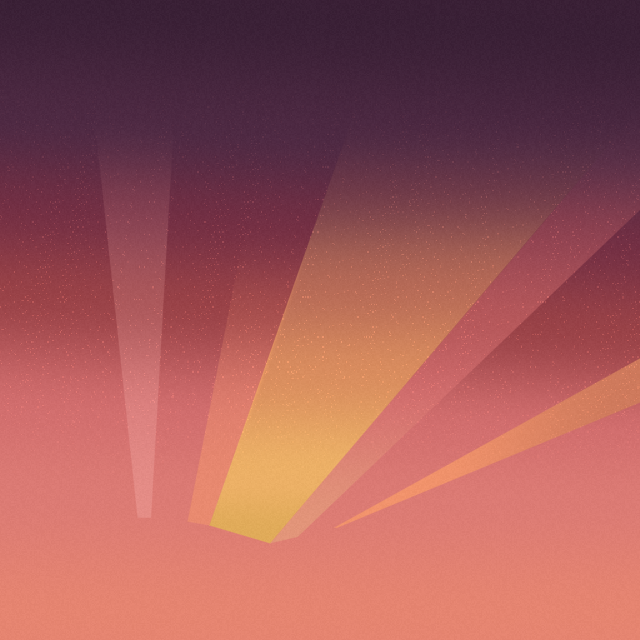
Write a WebGL 1 fragment shader that draws this background.

```glsl
precision highp float;

uniform vec2 u_resolution;

float hash(vec2 p) {
  return fract(sin(dot(p, vec2(12.9898, 78.233))) * 43758.5453);
}

// Signed distance to the line a-b, positive on its left side
float leftOf(vec2 p, vec2 a, vec2 b) {
  vec2 d = normalize(b - a);
  return d.x * (p.y - a.y) - d.y * (p.x - a.x);
}

// Coverage of an open-ended ray with a base and two diverging sides
float ray(vec2 p, vec2 baseL, vec2 baseR, vec2 farL, vec2 farR) {
  float inside = min(leftOf(p, farL, baseL), leftOf(p, baseR, farR));
  inside = min(inside, leftOf(p, baseL, baseR));
  float soft = 0.8 / min(u_resolution.x, u_resolution.y);
  return smoothstep(-soft, soft, inside);
}

// Dusk gradient, from coral at the ground to plum overhead
vec3 duskSky(vec2 p) {
  float h = p.y + 0.06 * (p.x - 0.35) * smoothstep(0.1, 0.5, p.y);
  vec3 col = mix(vec3(0.90, 0.52, 0.44), vec3(0.86, 0.48, 0.455), smoothstep(0.03, 0.24, h));
  col = mix(col, vec3(0.82, 0.43, 0.43), smoothstep(0.22, 0.37, h));
  col = mix(col, vec3(0.60, 0.26, 0.28), smoothstep(0.34, 0.53, h));
  col = mix(col, vec3(0.45, 0.185, 0.265), smoothstep(0.51, 0.67, h));
  col = mix(col, vec3(0.31, 0.165, 0.265), smoothstep(0.64, 0.80, h));
  return mix(col, vec3(0.225, 0.125, 0.21), smoothstep(0.76, 1.0, h));
}

// Gold gradient of the main ray
vec3 goldLight(float y) {
  vec3 col = mix(vec3(0.88, 0.67, 0.35), vec3(0.925, 0.69, 0.40), smoothstep(0.17, 0.25, y));
  col = mix(col, vec3(0.85, 0.55, 0.37), smoothstep(0.26, 0.43, y));
  col = mix(col, vec3(0.72, 0.42, 0.34), smoothstep(0.41, 0.56, y));
  return mix(col, vec3(0.47, 0.27, 0.30), smoothstep(0.53, 0.72, y));
}

void main() {
  vec2 p = gl_FragCoord.xy / u_resolution;
  vec3 col = duskSky(p);

  // Pale ray on the left
  float pale = ray(p, vec2(0.215, 0.191), vec2(0.236, 0.191), vec2(0.146, 0.831), vec2(0.273, 0.831));
  float paleFade = mix(0.38, 0.20, smoothstep(0.2, 0.6, p.y)) * (1.0 - smoothstep(0.58, 0.83, p.y));
  col = mix(col, vec3(0.95, 0.66, 0.64), pale * paleFade);

  // Coral ray beside the gold one
  float coral = ray(p, vec2(0.293, 0.185), vec2(0.327, 0.179), vec2(0.3815, 0.635), vec2(0.547, 0.805));
  col = mix(col, vec3(0.93, 0.56, 0.43), coral * 0.75 * (1.0 - smoothstep(0.18, 0.65, p.y)));

  // Rose ray, warmest at its foot
  float rose = ray(p, vec2(0.422, 0.151), vec2(0.465, 0.161), vec2(1.0, 0.83), vec2(1.0, 0.672));
  vec3 roseLight = mix(vec3(0.89, 0.60, 0.48), vec3(0.84, 0.44, 0.44), smoothstep(0.17, 0.42, p.y));
  float roseFade = mix(0.85, 0.45, smoothstep(0.2, 0.55, p.y)) * (1.0 - smoothstep(0.5, 0.84, p.y));
  col = mix(col, roseLight, rose * roseFade);

  // Narrow orange ray on the right
  float orange = ray(p, vec2(0.523, 0.176), vec2(0.526, 0.175), vec2(1.0, 0.44), vec2(1.0, 0.371));
  vec3 orangeLight = mix(vec3(0.95, 0.58, 0.42), vec3(0.81, 0.48, 0.36), smoothstep(0.65, 1.0, p.x));
  col = mix(col, orangeLight, orange * 0.96);

  // Main gold ray with a thin bright rim
  vec2 goldL = vec2(0.327, 0.179);
  vec2 goldFarL = vec2(0.547, 0.805);
  float gold = ray(p, goldL, vec2(0.422, 0.151), goldFarL, vec2(1.0, 0.83));
  float rim = exp(-abs(leftOf(p, goldFarL, goldL)) * 450.0);
  rim *= smoothstep(0.25, 0.42, p.y) * (1.0 - smoothstep(0.5, 0.65, p.y));
  vec3 goldCol = goldLight(p.y) + rim * vec3(0.10, 0.08, 0.03);
  col = mix(col, goldCol, gold * (1.0 - smoothstep(0.60, 0.82, p.y)));

  // Paper grain and warm dust, densest in the middle band
  vec2 cell = floor(p * 512.0);
  float band = smoothstep(0.2, 0.5, p.y) * (1.0 - smoothstep(0.6, 0.95, p.y));
  float dust = smoothstep(0.94, 1.0, hash(cell + 37.0));
  col += (hash(cell) - 0.5) * 0.022;
  col += dust * band * vec3(0.13, 0.08, 0.06);

  gl_FragColor = vec4(col, 1.0);
}
```
